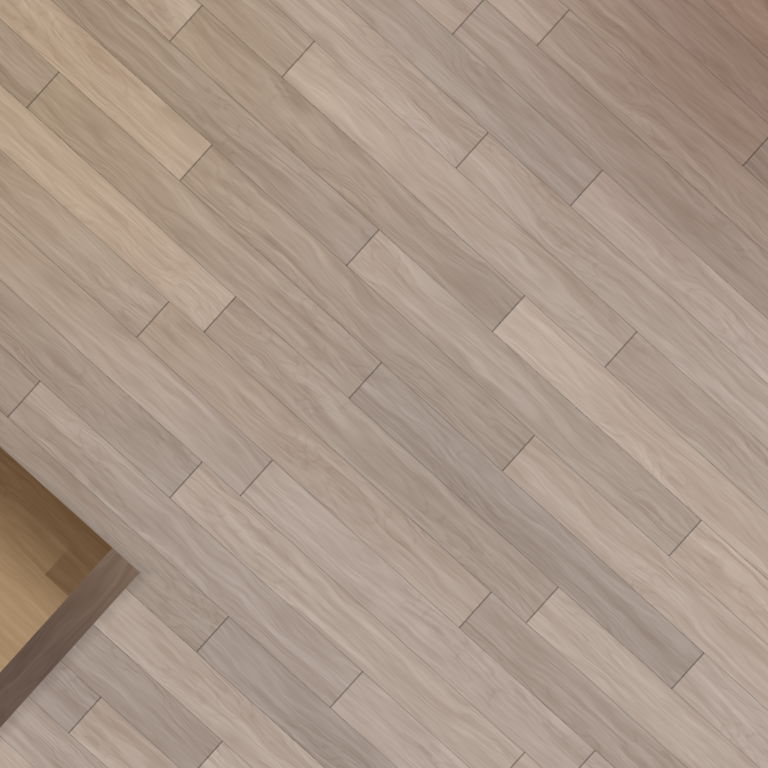
Reproduce this texture procedurally as a WebGL 2 fragment shader.

```glsl
#version 300 es
precision highp float;
// Diagonal pale oak plank floor with staggered joints and a cabinet corner at lower left.

uniform vec2 u_resolution;
out vec4 outColor;

float hash(vec2 p) {
    vec3 q = fract(vec3(p.xyx) * vec3(0.1031, 0.103, 0.0973));
    q += dot(q, q.yzx + 33.33);
    return fract((q.x + q.y) * q.z);
}

float noise(vec2 p) {
    vec2 cell = floor(p), f = fract(p);
    f = f * f * (3.0 - 2.0 * f);
    return mix(mix(hash(cell), hash(cell + vec2(1, 0)), f.x),
               mix(hash(cell + vec2(0, 1)), hash(cell + vec2(1, 1)), f.x), f.y);
}

float fbm(vec2 p) {
    float sum = 0.0, amplitude = 0.5;
    for (int i = 0; i < 4; i++) {
        sum += amplitude * noise(p);
        p = p * 2.03 + 17.3;
        amplitude *= 0.5;
    }
    return sum;
}

// Signed wood grain, stretched along x: fine pores, broad streaks and arched rings
float grain(vec2 p, float seed) {
    vec2 g = p + vec2(seed * 37.0, seed * 11.0);
    float bend = fbm(g * vec2(7.0, 26.0));
    float pores = noise(vec2(g.x * 34.0, g.y * 430.0 + bend * 12.0)) - 0.5;
    float streaks = fbm(vec2(g.x * 5.0, g.y * 110.0 + bend * 4.0)) - 0.47;
    float rings = sin(g.y * 300.0 + bend * 65.0);
    float arches = smoothstep(0.45, 0.7, noise(g * vec2(8.0, 22.0) + 5.0));
    return 0.05 * pores + 0.13 * streaks - 0.022 * arches * smoothstep(0.2, 1.0, rings);
}

// Soft line of the given half width around distance 0
float line(float d, float halfWidth, float px) {
    return 1.0 - smoothstep(halfWidth - 0.5 * px, halfWidth + px, abs(d));
}

vec3 planks(vec2 p, vec2 uv, float px) {
    const float width = 0.0631, len = 0.565;
    float across = (p.y + 0.0182) / width;
    float row = floor(across);
    float stagger = fract(0.67 + 0.34 * row) + 0.28 * (hash(vec2(row + 40.0, 3.0)) - 0.5);
    float along = p.x / len - stagger;
    float board = floor(along);
    float seed = hash(vec2(row + 61.0, board + 23.0));

    // Each board has its own tone and warmth
    float tone = 0.93 + 0.14 * seed;
    float warmth = hash(vec2(board + 9.0, row + 87.0)) - 0.5;
    vec3 color = vec3(0.675, 0.612, 0.568) * tone + warmth * vec3(0.008, 0.0, -0.014);
    color += grain(p, seed) * vec3(0.92, 1.0, 1.05);

    // Hairline seams, with stronger butt joints
    float seam = (fract(across + 0.5) - 0.5) * width;
    float joint = (fract(along + 0.5) - 0.5) * len;
    color *= 1.0 - 0.11 * line(seam, 0.0006, px);
    color *= 1.0 - 0.26 * line(joint, 0.0007, px);

    // Warm light from the upper left, ruddy shade at the upper right
    color *= mix(vec3(1), vec3(1.0, 0.96, 0.88), smoothstep(0.75, 0.0, length(uv - vec2(0, 0.9))));
    color *= mix(vec3(1), vec3(0.84, 0.77, 0.73), smoothstep(0.55, 0.0, length(uv - vec2(1.03, 1.0))));
    color *= 1.0 + 0.05 * smoothstep(0.5, 0.0, length(uv - vec2(0.42, 0.85)));
    return color;
}

// Open cabinet: tan floor, dark inner block and a grey-brown end panel
vec3 cabinet(vec2 p, float px) {
    float depth = smoothstep(-0.43, -0.59, p.y);
    vec3 color = mix(vec3(0.41, 0.31, 0.21), vec3(0.66, 0.55, 0.42), depth);
    vec2 block = abs(p - vec2(0.565, -0.485)) - vec2(0.021, 0.032);
    float inside = 1.0 - smoothstep(-px, px, max(block.x, block.y));
    color = mix(color, vec3(0.43, 0.33, 0.23), 0.8 * inside);
    color += 0.6 * grain(p, 0.31);
    vec3 panel = mix(vec3(0.47, 0.39, 0.33), vec3(0.4, 0.33, 0.29), depth);
    panel += 0.5 * grain(p.yx, 0.72);
    return mix(color, panel, smoothstep(-px, px, p.x - 0.586));
}

void main() {
    vec2 uv = gl_FragCoord.xy / u_resolution;
    float px = 1.0 / min(u_resolution.x, u_resolution.y);

    // Plank axes: x runs down to the right, y runs up to the right
    vec2 q = vec2(uv.x, 1.0 - uv.y);
    vec2 p = vec2(dot(q, vec2(0.743, 0.669)), dot(q, vec2(0.669, -0.743)));

    vec3 color = planks(p, uv, px);
    float edge = max(p.x - 0.634, p.y + 0.432);
    color *= 1.0 - 0.1 * smoothstep(0.02, 0.0, edge);
    color = mix(color, cabinet(p, px), 1.0 - smoothstep(-px, px, edge));
    outColor = vec4(clamp(color, 0.0, 1.0), 1.0);
}
```
